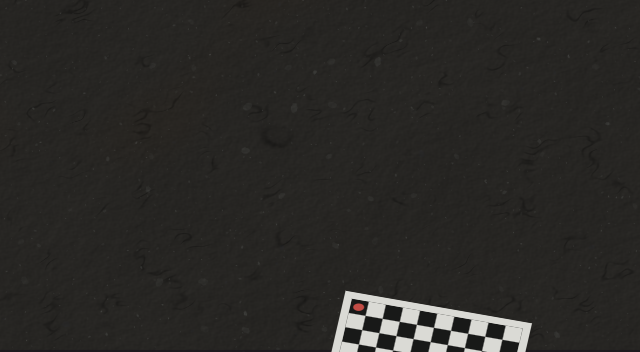
A WebGL 2 fragment shader for this texture:

```glsl
#version 300 es
precision highp float;
// Dark bare soil with grit, cracks and pebbles, and a tilted checkered card at the lower edge.

#define SOIL_COLOR vec3(0.150, 0.145, 0.135)
#define GRIT_COLOR vec3(0.36, 0.37, 0.36)
#define CARD_COLOR vec3(0.855, 0.855, 0.835)
#define INK_COLOR vec3(0.095, 0.098, 0.095)
#define DOT_COLOR vec3(0.76, 0.30, 0.27)
#define RELIEF 0.20
#define CRACK_DEPTH 0.24
#define CARD_ORIGIN vec2(0.9993, 0.1519)
#define CARD_AXES mat2(0.0486, -0.0085, -0.0094, -0.0407)
#define CARD_COLUMNS 10.0
#define CARD_MARGIN 0.45
#define STONE_CENTER vec2(0.790, 0.618)

uniform vec2 u_resolution;
out vec4 fragColor;

// Two random values in 0..1 for an integer lattice cell
vec2 hash2(vec2 cell) {
    uvec2 h = uvec2(ivec2(cell)) * uvec2(1597u, 3812u) + uvec2(7919u, 104729u);
    h.x += h.y * 1664525u;
    h.y += h.x * 22695u;
    h ^= h >> 15u;
    h *= 73244475u;
    h.x += h.y * 1664525u;
    h.y += h.x * 22695u;
    h ^= h >> 16u;
    return vec2(h & 65535u) / 65535.0;
}

float cornerSlope(vec2 cell, vec2 offset) {
    float angle = 6.2832 * hash2(cell).x;
    return dot(vec2(cos(angle), sin(angle)), offset);
}

float gradientNoise(vec2 p) {
    vec2 i = floor(p), f = p - i;
    vec2 w = f * f * f * (f * (f * 6.0 - 15.0) + 10.0);
    vec2 e = vec2(1.0, 0.0);
    float low = mix(cornerSlope(i, f), cornerSlope(i + e, f - e), w.x);
    float high = mix(cornerSlope(i + e.yx, f - e.yx), cornerSlope(i + 1.0, f - 1.0), w.x);
    return mix(low, high, w.y);
}

float soilHeight(vec2 p) {
    float sum = 0.0, amplitude = 0.6;
    for (int octave = 0; octave < 4; octave++) {
        sum += amplitude * gradientNoise(p);
        p = p * 2.03 + 17.3;
        amplitude *= 0.72;
    }
    return sum;
}

mat2 rotation(float a) {
    return mat2(cos(a), sin(a), -sin(a), cos(a));
}

// Irregular pebbles, at most one per cell: x = coverage, y = random tint
vec2 pebbles(vec2 p, float scale, float share, float size, float px) {
    vec2 cell = floor(p * scale) + scale * 31.0;
    vec2 pick = hash2(cell), jitter = hash2(cell + 503.0);
    vec2 d = rotation(6.2832 * pick.y) * (fract(p * scale) - mix(vec2(0.3), vec2(0.7), jitter));
    float radius = size * mix(0.45, 1.0, jitter.x * jitter.y);
    float outline = length(d * vec2(1.0, 1.45)) + 0.35 * radius * gradientNoise(d / radius * 1.5 + cell);
    float soft = px * scale;
    float cover = 1.0 - smoothstep(radius - soft, radius + soft, outline);
    return vec2(cover * step(pick.x, share), fract(pick.y * 7.0 + jitter.x));
}

vec3 soil(vec2 p, float px) {
    vec2 q = rotation(-0.35) * p * vec2(1.0, 1.25);
    float relief = soilHeight(q * 15.0) - soilHeight(q * 15.0 + vec2(0.05, -0.11));
    float patches = gradientNoise(p * 3.5 + 40.0);
    float tone = 1.0 + RELIEF * relief + 0.05 * patches + 0.05 * gradientNoise(p * 95.0);

    // Short broken cracks, gathered in patches
    vec2 bend = 0.025 * vec2(gradientNoise(p * 22.0), gradientNoise(p * 22.0 + 71.0));
    float seam = abs(gradientNoise((q + bend) * vec2(13.0, 26.0)));
    float broken = smoothstep(0.08, 0.45, gradientNoise(p * 11.0 + 9.0));
    tone -= CRACK_DEPTH * broken * (1.0 - smoothstep(0.0, 0.13, seam));

    // One half-buried stone, dark along its lower left rim
    vec2 d = (p - STONE_CENTER) / vec2(0.042, 0.033);
    float r = length(d) + 0.12 * gradientNoise(d * 2.0);
    float rim = exp(-18.0 * (r - 0.95) * (r - 0.95));
    tone += rim * (0.16 * dot(d, vec2(0.4, 0.9)) - 0.12) - 0.04 * (1.0 - smoothstep(0.8, 1.0, r));

    vec3 color = SOIL_COLOR * tone;
    color += vec3(0.008, 0.002, -0.003) * smoothstep(0.1, 0.5, gradientNoise(p * 2.3 + 5.0));

    // Pebbles, coarse to fine; the finest are the brightest
    for (int layer = 0; layer < 3; layer++) {
        float k = float(layer);
        vec2 stone = pebbles(p + k * 3.7, 8.0 * exp2(k * 1.35), 0.30 - 0.06 * k, 0.14, px);
        float strength = mix(0.08, 0.22 + 0.14 * k, stone.y * stone.y);
        vec3 tint = mix(GRIT_COLOR, vec3(0.16, 0.19, 0.28), step(stone.y, 0.12));
        color = mix(color, tint * (1.0 + 0.4 * relief), strength * stone.x);
    }
    return mix(color, vec3(0.10, 0.08, 0.11), 0.7 * (1.0 - smoothstep(0.004, 0.008, p.y)));
}

// Positive on even unit steps, negative on odd ones
vec2 alternate(vec2 c) {
    return 0.5 - abs(mod(c + 0.5, 2.0) - 1.0);
}

void main() {
    float px = 1.0 / u_resolution.y;
    vec2 p = gl_FragCoord.xy * px;
    vec3 color = soil(p, px);

    // Card, measured in squares along its own axes
    vec2 c = inverse(CARD_AXES) * (p - CARD_ORIGIN);
    float soft = px * 14.0;
    float inside = min(min(c.x, CARD_COLUMNS - c.x), c.y);
    vec2 wave = clamp(alternate(c) / soft, -1.0, 1.0);
    float ink = (0.5 + 0.5 * wave.x * wave.y) * smoothstep(-soft, soft, inside);
    vec3 card = mix(CARD_COLOR, INK_COLOR, ink);
    float dotEdge = length((p - CARD_ORIGIN - CARD_AXES * vec2(0.5)) / vec2(0.0155, 0.0105)) - 1.0;
    card = mix(card, DOT_COLOR, 1.0 - smoothstep(-px * 60.0, px * 60.0, dotEdge));
    color = mix(color, card, smoothstep(-soft, soft, inside + CARD_MARGIN));

    fragColor = vec4(color, 1.0);
}
```
